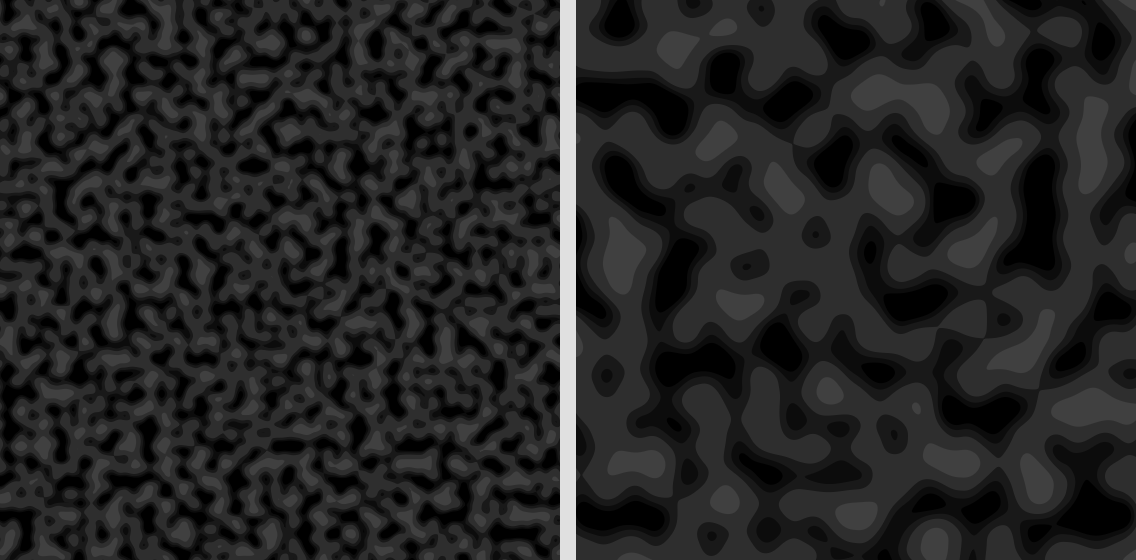
Left, the full canvas; right, a detail of the centre.
This texture is drawn by a WebGL 1 fragment shader. Its source:

```glsl
precision highp float;
// Draws dark camouflage-like blobs: gradient noise cut into five flat grey tones.

uniform vec2 u_resolution;

const float CELLS = 32.0;   // noise cells across the canvas
const float TAU = 6.2831853;

const vec3 BLACK    = vec3(0.0);
const vec3 SOOT     = vec3(0.047);
const vec3 CHARCOAL = vec3(0.098);
const vec3 SLATE    = vec3(0.182);
const vec3 ASH      = vec3(0.250);

float hash(vec2 cell) {
  vec3 q = fract(cell.xyx * vec3(0.1031, 0.1030, 0.0973));
  q += dot(q, q.yzx + 33.33);
  return fract((q.x + q.y) * q.z);
}

// Contribution of one lattice corner: a random unit slope.
float cornerSlope(vec2 cell, vec2 corner, vec2 local) {
  float angle = TAU * hash(cell + corner);
  return dot(vec2(cos(angle), sin(angle)), local - corner);
}

float gradientNoise(vec2 p) {
  vec2 cell = floor(p);
  vec2 f = p - cell;
  vec2 fade = f * f * f * (f * (f * 6.0 - 15.0) + 10.0);
  float low = mix(cornerSlope(cell, vec2(0.0, 0.0), f),
                  cornerSlope(cell, vec2(1.0, 0.0), f), fade.x);
  float high = mix(cornerSlope(cell, vec2(0.0, 1.0), f),
                   cornerSlope(cell, vec2(1.0, 1.0), f), fade.x);
  return mix(low, high, fade.y);
}

// Step at a threshold, smoothed over one pixel's change in height.
float softStep(float threshold, float height, float change) {
  return clamp((height - threshold) / change + 0.5, 0.0, 1.0);
}

vec3 toneBands(float height, float change) {
  vec3 tone = mix(BLACK, SOOT, softStep(-0.26, height, change));
  tone = mix(tone, CHARCOAL, softStep(-0.155, height, change));
  tone = mix(tone, SLATE, softStep(-0.01, height, change));
  return mix(tone, ASH, softStep(0.285, height, change));
}

void main() {
  float scale = CELLS / min(u_resolution.x, u_resolution.y);
  vec2 p = gl_FragCoord.xy * scale + vec2(17.0, 43.0);

  // Height and its change over one pixel
  float height = gradientNoise(p);
  vec2 delta = vec2(gradientNoise(p + vec2(scale, 0.0)),
                    gradientNoise(p + vec2(0.0, scale))) - height;
  float change = max(length(delta), 0.0001);

  gl_FragColor = vec4(toneBands(height, change), 1.0);
}
```
